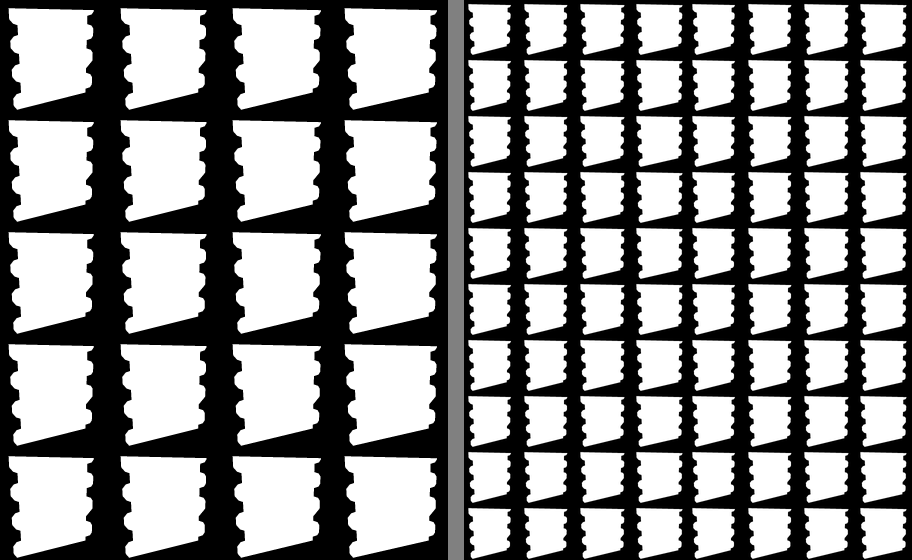
Left, the tile; right, the same tile 2 across and 2 down.
Write a WebGL 2 fragment shader that draws this pattern.

```glsl
#version 300 es
precision highp float;

uniform vec2 u_resolution;
out vec4 outColor;

const vec3 GROUND = vec3(0.0);
const vec3 PANEL = vec3(1.0);
const vec2 REPEATS = vec2(4.0, 5.0);
const float CELL = 153.5;          // design units per repeat, y pointing down
const float WIDENING = 1.1;        // extra width, times column squared
const int SAMPLES = 4;             // per axis, for smooth edges

const float LEFT_EDGE = 12.3;
const float LEFT_LEAN = 0.052;
const float LEFT_PITCH = 39.5;
const float LEFT_FIRST = 21.5;     // centre of the topmost tooth
const float RIGHT_EDGE = 128.5;
const float RIGHT_LEAN = -0.025;
const float RIGHT_PITCH = 33.3;
const float RIGHT_FIRST = 10.7;
const float BEVEL_START = 83.0;    // slanted underside of the third right tooth
const float BEVEL_SLOPE = 0.8;
const float TOP_EDGE = 11.3;
const float TOP_SLOPE = 0.022;
const vec2 BOTTOM_CORNER = vec2(22.0, 150.8);
const vec2 BOTTOM_RUN = vec2(95.0, 24.0);

// Distance along an edge to the nearest tooth centre.
float toothDistance(float y, float first, float pitch) {
    return abs(mod(y - first + 0.5 * pitch, pitch) - 0.5 * pitch);
}

// Flat tip, chamfered shoulder, then a steep drop into the notch.
float toothInset(float d, float tip, float shoulder, float chamfer, float drop) {
    return chamfer * clamp((d - tip) / (shoulder - tip), 0.0, 1.0)
         + drop * clamp((d - shoulder) / 2.0, 0.0, 1.0);
}

float leftEdge(float y) {
    float d = toothDistance(max(y, LEFT_FIRST), LEFT_FIRST, LEFT_PITCH);
    return LEFT_EDGE + LEFT_LEAN * (y - LEFT_FIRST)
         + toothInset(d, 5.0, 11.0, 5.0, 6.0);
}

float rightEdge(float y) {
    float d = toothDistance(y, RIGHT_FIRST, RIGHT_PITCH);
    float inset = toothInset(d, 5.0, 9.0, 2.5, 6.0);
    if (y > BEVEL_START) inset = min(inset, BEVEL_SLOPE * (y - BEVEL_START));
    return RIGHT_EDGE + RIGHT_LEAN * (y - RIGHT_FIRST) - inset;
}

float panelMask(vec2 uv) {
    vec2 grid = vec2(uv.x, 1.0 - uv.y) * REPEATS;
    vec2 p = fract(grid) * CELL;
    float column = mod(floor(grid.x), REPEATS.x);
    float extra = WIDENING * column * column;

    float top = TOP_EDGE + TOP_SLOPE * (p.x - LEFT_EDGE);
    float bottom = BOTTOM_CORNER.y
                 - BOTTOM_RUN.y * (p.x - BOTTOM_CORNER.x) / (BOTTOM_RUN.x + extra);
    float sides = min(p.x - leftEdge(p.y), rightEdge(p.y) + extra - p.x);
    float ends = min(p.y - top, bottom - p.y);
    return step(0.0, min(sides, ends));
}

void main() {
    // Average a regular grid of samples inside each pixel.
    float coverage = 0.0;
    for (int j = 0; j < SAMPLES; j++) {
        for (int i = 0; i < SAMPLES; i++) {
            vec2 offset = (vec2(i, j) + 0.5) / float(SAMPLES) - 0.5;
            coverage += panelMask((gl_FragCoord.xy + offset) / u_resolution);
        }
    }
    coverage /= float(SAMPLES * SAMPLES);
    outColor = vec4(mix(GROUND, PANEL, coverage), 1.0);
}
```
